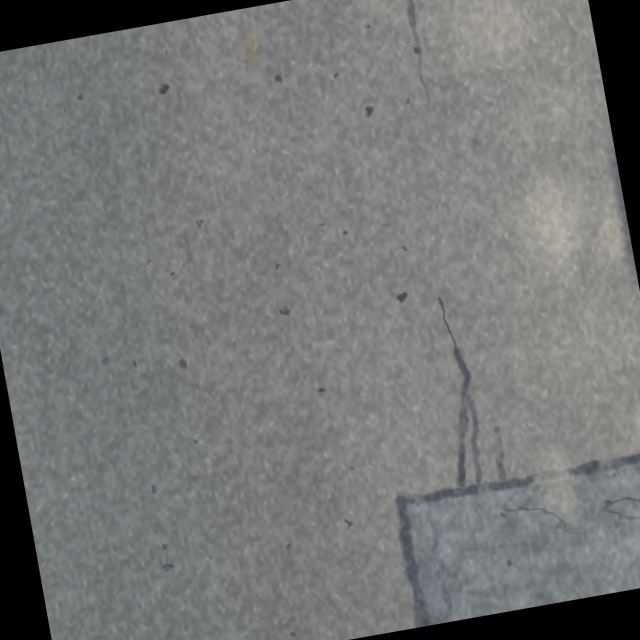
Write a Shadertoy shader that draws this texture.

```glsl
// Worn grey concrete on a tilted square: fine grain, pits, cracks, a slab corner and warm light patches.
#define TILT 0.1755
#define GRAIN_SCALE 150.0
#define GRAIN_CONTRAST 0.13
#define FLECK_SCALE 62.0
#define FLECK_LIGHT 0.075
#define PIT_CELLS 11.0
#define PIT_CHANCE 0.40
#define SHADE_GREY vec3(0.458, 0.469, 0.475)
#define SUN_GREY vec3(0.548, 0.545, 0.535)
#define CRACK_COLOR vec3(0.325, 0.34, 0.375)
#define PATCH_COLOR vec3(0.70, 0.685, 0.64)
#define SLAB_CORNER vec2(0.571, 0.198)

vec2 hash2(vec2 p) {
    vec3 h = fract(p.xyx * vec3(0.1031, 0.1030, 0.0973));
    h += dot(h, h.yzx + 33.33);
    return fract((h.xx + h.yz) * h.zy);
}

float noise(vec2 p) {
    vec2 i = floor(p), f = fract(p);
    f = f * f * (3.0 - 2.0 * f);
    return mix(mix(hash2(i).x, hash2(i + vec2(1, 0)).x, f.x),
               mix(hash2(i + vec2(0, 1)).x, hash2(i + vec2(1, 1)).x, f.x), f.y);
}

float fbm(vec2 p) {
    float sum = 0.0, amp = 0.5;
    for (int i = 0; i < 4; i++) {
        sum += amp * noise(p);
        p = mat2(1.6, 1.2, -1.2, 1.6) * p + 7.3;
        amp *= 0.5;
    }
    return sum;
}

mat2 rotation(float a) {
    float c = cos(a), s = sin(a);
    return mat2(c, -s, s, c);
}

// Soft, short light flecks that lean in varied directions
float flecks(vec2 p) {
    vec2 cell = floor(p);
    float sum = 0.0;
    for (int y = -1; y <= 1; y++)
    for (int x = -1; x <= 1; x++) {
        vec2 id = cell + vec2(x, y);
        vec2 rnd = hash2(id + 41.0);
        vec2 d = rotation((rnd.x - 0.5) * 2.2) * (p - id - hash2(id));
        d /= vec2(0.15, 0.33);
        sum += rnd.y * rnd.y * exp(-dot(d, d));
    }
    return sum;
}

// Scattered dark pits with ragged outlines
float pits(vec2 q) {
    vec2 p = q * PIT_CELLS, cell = floor(p);
    float mask = 0.0;
    vec2 ragged = 0.10 * (vec2(noise(q * 130.0), noise(q * 130.0 + 50.0)) - 0.5);
    for (int y = -1; y <= 1; y++)
    for (int x = -1; x <= 1; x++) {
        vec2 id = cell + vec2(x, y);
        vec2 rnd = hash2(id + 17.0);
        float radius = mix(0.035, 0.095, rnd.y * rnd.y);
        float d = length(p + ragged - id - hash2(id + 5.0));
        float pit = 1.0 - smoothstep(radius * 0.5, radius * 1.35, d);
        mask = max(mask, pit * step(rnd.x, PIT_CHANCE) * (0.45 + 0.5 * rnd.y));
    }
    return mask * smoothstep(0.12, 0.2, q.x) * smoothstep(0.82, 0.72, q.x);
}

float segment(vec2 p, vec2 a, vec2 b) {
    vec2 ab = b - a;
    return length(p - a - ab * clamp(dot(p - a, ab) / dot(ab, ab), 0.0, 1.0));
}

float stroke(float d, float width) {
    return 1.0 - smoothstep(width * 0.35, width * 1.3, d);
}

float cracks(vec2 q) {
    vec2 w = q + 0.018 * (vec2(fbm(q * 34.0), fbm(q * 34.0 + 20.0)) - 0.47);
    float wear = smoothstep(0.2, 0.6, noise(q * 48.0));
    // Main crack runs down to the slab, with two side branches
    vec2 path[5] = vec2[5](vec2(0.690, 0.505), vec2(0.702, 0.417), vec2(0.713, 0.368),
                           vec2(0.693, 0.312), vec2(0.670, 0.210));
    float mask = 0.0;
    for (int i = 0; i < 4; i++) {
        float width = i == 0 ? 0.0025 : 0.0065;
        mask = max(mask, stroke(segment(w, path[i], path[i + 1]), width) * (0.55 + 0.35 * wear));
    }
    mask = max(mask, 0.6 * stroke(segment(w, vec2(0.711, 0.34), vec2(0.702, 0.21)), 0.006));
    mask = max(mask, 0.55 * wear * stroke(segment(w, vec2(0.745, 0.285), vec2(0.736, 0.206)), 0.006));
    // Fading hairline from the top edge
    float top = smoothstep(0.70, 1.0, q.y);
    mask = max(mask, top * 0.65 * stroke(abs(w.x - 0.725), 0.002 + 0.005 * top * top));
    // Slab edges and a weaker inner line
    vec2 s = w - SLAB_CORNER;
    float below = smoothstep(0.008, 0.0, s.y), right = smoothstep(-0.008, 0.0, s.x);
    mask = max(mask, right * stroke(abs(s.y), 0.0085) * (0.35 + 0.6 * wear));
    mask = max(mask, below * stroke(abs(s.x - 0.004), 0.010) * 0.9);
    mask = max(mask, below * 0.45 * wear * stroke(abs(s.x - 0.047), 0.006));
    // Wavy dark marks inside the slab
    float wave = abs(fbm(q * vec2(13.0, 24.0) + 3.0) - 0.48);
    float band = exp(-pow((s.y + 0.055) / 0.035, 2.0)) * smoothstep(0.05, 0.14, s.x);
    return max(mask, 0.65 * band * stroke(wave, 0.045));
}

float glow(vec2 q, vec2 center, vec2 size) {
    vec2 d = (q - center) / size;
    return exp(-pow(dot(d, d), 1.4));
}

void mainImage(out vec4 fragColor, in vec2 fragCoord) {
    float unit = min(iResolution.x, iResolution.y);
    vec2 q = rotation(TILT) * ((fragCoord - 0.5 * iResolution.xy) / unit) + 0.5;

    // Broad shading, warmer and lighter towards the right
    float cloud = fbm(q * 5.0) - 0.47;
    vec3 color = mix(SHADE_GREY, SUN_GREY, smoothstep(0.15, 0.95, q.x + 0.25 * cloud));
    color += 0.05 * cloud + vec3(0.008, 0.006, -0.004) * glow(q, vec2(0.4, 0.4), vec2(0.12, 0.5));
    vec2 inSlab = smoothstep(vec2(-0.004), vec2(0.004), vec2(q.x - SLAB_CORNER.x, SLAB_CORNER.y - q.y));
    color += inSlab.x * inSlab.y * (vec3(-0.04, -0.02, 0.0) + 0.16 * (fbm(q * 30.0) - 0.47));

    // Light patches and one ochre stain
    vec2 soft = q + 0.05 * (vec2(noise(q * 14.0), noise(q * 14.0 + 9.0)) - 0.5);
    float light = glow(soft, vec2(0.866, 0.58), vec2(0.047, 0.065));
    light += 0.8 * glow(soft, vec2(0.978, 0.566), vec2(0.03, 0.055));
    light += 0.65 * glow(soft, vec2(0.862, 0.897), vec2(0.065, 0.05));
    light += 0.35 * glow(soft, vec2(0.905, 0.765), vec2(0.05));
    light += 0.3 * glow(soft, vec2(0.685, 0.97), vec2(0.025, 0.03));
    light += 0.25 * glow(soft, vec2(0.90, 0.40), vec2(0.10, 0.07));
    float slabLight = glow(soft, vec2(0.835, 0.185), vec2(0.04)) + glow(soft, vec2(0.965, 0.23), vec2(0.03));
    color = mix(color, PATCH_COLOR, 0.8 * min(light + 0.7 * slabLight, 1.0));
    color = mix(color, vec3(0.53, 0.48, 0.39), 0.65 * glow(soft, vec2(0.468, 0.931), vec2(0.018)));

    // Marks, then grain
    color = mix(color, CRACK_COLOR, cracks(q) * (1.0 - 0.7 * min(slabLight, 1.0)));
    color = mix(color, vec3(0.29, 0.30, 0.325), pits(q));
    float rim = smoothstep(0.982, 0.998, q.x) * smoothstep(0.45, 0.52, q.y) * smoothstep(0.76, 0.64, q.y);
    color = mix(color, CRACK_COLOR, 0.6 * rim);
    float grain = 0.6 * noise(q * GRAIN_SCALE * vec2(1.2, 0.85)) + 0.4 * noise(q * GRAIN_SCALE * 0.55 + 31.0) - 0.5;
    color += GRAIN_CONTRAST * grain + FLECK_LIGHT * (flecks(q * FLECK_SCALE) - 0.1);

    // Black surround beyond the tilted square
    vec2 edge = abs(q - 0.5) - 0.5;
    float inside = 1.0 - smoothstep(-0.75 / unit, 0.75 / unit, max(edge.x, edge.y));
    fragColor = vec4(clamp(color, 0.0, 1.0) * inside, 1.0);
}
```
